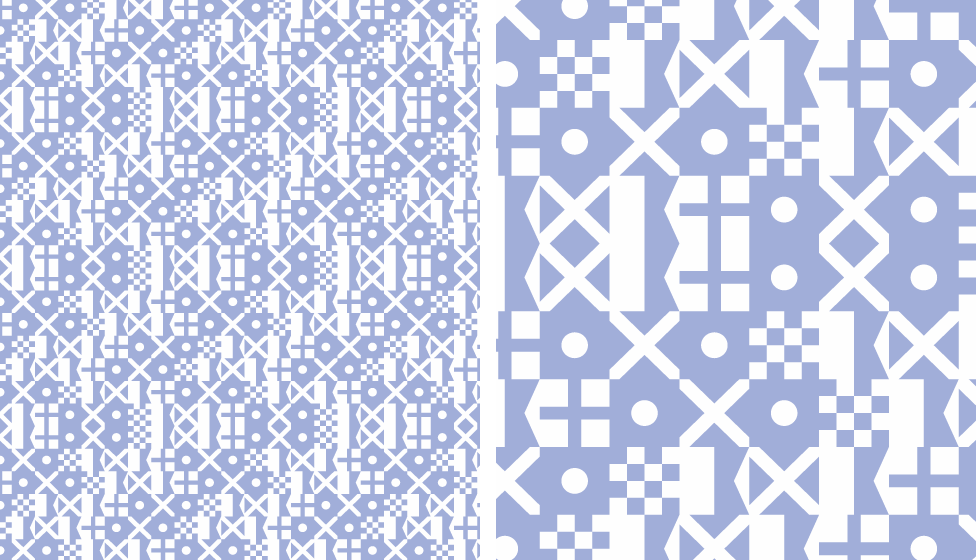
Left: the whole. Right: its middle third, enlarged.
Give the GLSL for this pattern, as a WebGL 2 fragment shader.

```glsl
#version 300 es
precision highp float;
// Blue and white patchwork of crosses, dots, checks, pennants and grids, shifted row by row.

#define GRID vec2(20.62, 24.77)    // cells across and down the canvas
#define OFFSET vec2(0.5, -4.847)   // grid position of the top left corner
#define ARM_HALF 0.1               // half width of diagonal strokes
#define BAR_HALF 0.095             // half width of upright cross bars
#define DOT_RADIUS 0.19
#define NOTCH_DEPTH 0.22           // depth of the pennant's cut
#define SAMPLES 4                  // antialiasing samples per axis
#define BLUE vec3(0.632, 0.682, 0.852)
#define WHITE vec3(0.995)

uniform vec2 u_resolution;
out vec4 fragColor;

// Sideways shift of each of the seven rows, in cells
const int ROW_SHIFT[7] = int[7](0, 5, 6, 3, 2, 5, 0);

// Distances are negative where white; p spans -0.5 to 0.5, y downward
float diagonalCross(vec2 p) {
    return abs(abs(p.x) - abs(p.y)) * 0.7071 - ARM_HALF;
}

float cornerSquares(vec2 p) {
    return BAR_HALF - min(abs(p.x), abs(p.y));
}

float dotShape(vec2 p) {
    return length(p) - DOT_RADIUS;
}

float checkerboard(vec2 p) {
    vec2 wave = 0.25 - abs(fract(2.0 * p + 0.25) - 0.5);
    return sign(wave.x * wave.y) * min(abs(wave.x), abs(wave.y));
}

float pennant(vec2 p) {
    float notch = 0.5 - NOTCH_DEPTH * (1.0 - 2.0 * abs(p.y)) - p.x;
    return min(p.x, notch);
}

int wrap(int value, int period) {
    return ((value % period) + period) % period;
}

// Pick the motif of the cell under a grid position
float motifDistance(vec2 grid) {
    ivec2 cell = ivec2(floor(grid));
    vec2 p = fract(grid) - 0.5;
    int motif = wrap(cell.x - 2 - ROW_SHIFT[wrap(cell.y, 7)], 8);
    if (motif == 0) return cornerSquares(p);
    if (motif == 1 || motif == 3) return dotShape(p);
    if (motif == 2 || motif == 6) return diagonalCross(p);
    if (motif == 4) return checkerboard(p);
    return pennant(p);
}

void main() {
    // Average sub-samples so cell borders are smooth too
    float white = 0.0;
    for (int j = 0; j < SAMPLES; j++) {
        for (int i = 0; i < SAMPLES; i++) {
            vec2 jitter = (vec2(i, j) + 0.5) / float(SAMPLES) - 0.5;
            vec2 uv = (gl_FragCoord.xy + jitter) / u_resolution;
            uv.y = 1.0 - uv.y;
            white += step(motifDistance(uv * GRID + OFFSET), 0.0);
        }
    }
    white /= float(SAMPLES * SAMPLES);
    fragColor = vec4(mix(BLUE, WHITE, white), 1.0);
}
```
